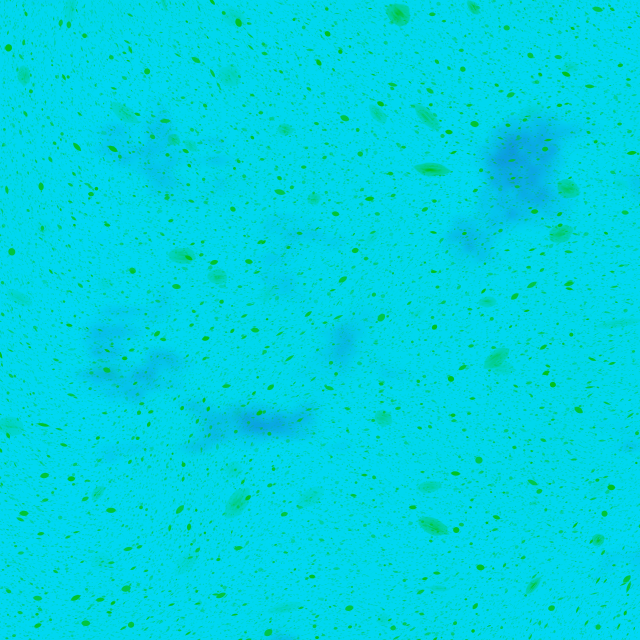
Reproduce this texture procedurally as a Shadertoy shader.

```glsl
// Green grains adrift in cyan water: jittered grid layers of ellipses and lenses,
// from pale large cells to fine dust, all turned along a slowly bending flow.
// Faint ragged blue stains lie underneath.

float hash(vec2 p) {
    return fract(sin(dot(p, vec2(127.1, 311.7))) * 43758.5453);
}

float noise(vec2 p) {
    vec2 i = floor(p), f = fract(p);
    f = f * f * (3.0 - 2.0 * f);
    return mix(mix(hash(i), hash(i + vec2(1, 0)), f.x),
               mix(hash(i + vec2(0, 1)), hash(i + vec2(1, 1)), f.x), f.y);
}

float fbm(vec2 p) {
    float sum = 0.0, weight = 0.5;
    for (int i = 0; i < 4; i++) {
        sum += weight * noise(p);
        p = p * 2.1 + 17.3;
        weight *= 0.5;
    }
    return sum / 0.9375;
}

// Direction of the current: falling at the top, level in the middle, rising below
float flowAngle(vec2 p) {
    return 0.9 - 1.9 * p.y + 2.0 * (noise(p * 3.5 + 4.0) - 0.5);
}

// One layer of grains; opacity holds its least and greatest value.
// core adds a dark streaky heart and a ragged rim.
float grains(vec2 p, float cells, float share, float size, vec2 opacity, float core, float pixel) {
    float clear = 1.0;
    vec2 home = floor(p * cells);
    for (int y = -1; y <= 1; y++)
    for (int x = -1; x <= 1; x++) {
        vec2 id = home + vec2(x, y);
        vec2 seed = id + cells * 1.37;
        if (hash(seed) > share) continue;

        vec2 center = (id + vec2(hash(seed + 11.3), hash(seed + 23.9))) / cells;
        float angle = flowAngle(center) + 1.1 * (hash(seed + 37.1) - 0.5);
        float c = cos(angle), s = sin(angle);
        vec2 q = mat2(c, -s, s, c) * (p - center);

        // Half axes: more slender where the current is strong
        float stretch = hash(seed + 41.7) * (0.4 + noise(center * 4.0 + 9.0));
        float radius = size * mix(0.6, 1.35, pow(hash(seed + 53.3), 1.5));
        vec2 axes = radius * vec2(1.0 + 0.9 * stretch, 1.0 - 0.5 * stretch);
        vec2 u = q / axes;
        float lens = abs(u.y) + u.x * u.x;
        float shape = mix(length(u), lens, 0.7 * stretch);
        shape += core * 0.25 * (noise(u * 2.5 + seed) - 0.5);

        float edge = max(pixel, core * 0.0022);
        float cover = clamp(0.5 - (shape - 1.0) * axes.y / edge, 0.0, 1.0);
        float strength = mix(opacity.x, opacity.y, pow(hash(seed + 67.9), 1.5));
        float streaks = noise(u * vec2(2.0, 6.0) + seed);
        strength *= 1.0 + core * (2.2 * streaks * exp(-4.0 * dot(u, u)) - 0.15);
        clear *= 1.0 - cover * min(strength, 1.0);
    }
    return clear;
}

void mainImage(out vec4 fragColor, in vec2 fragCoord) {
    float pixel = 1.0 / iResolution.y;
    vec2 p = fragCoord * pixel;

    // Water with blue stains
    vec3 water = vec3(0.0, 0.845, 0.965);
    vec3 stainBlue = vec3(0.05, 0.58, 0.88);
    vec3 grainGreen = vec3(0.0, 0.76, 0.1);
    float stain = smoothstep(0.63, 0.92, fbm(p * vec2(5.0, 6.5) + 31.0));
    vec3 color = mix(water, stainBlue, stain * (0.6 + 0.5 * noise(p * 60.0)));

    // Thin green haze
    float clear = 1.0 - 0.055 * fbm(p * 7.0 + 3.0);

    // Pale cells, bold grains, specks and dust
    clear *= grains(p, 9.0, 0.62, 0.0150, vec2(0.06, 0.36), 1.0, pixel);
    clear *= grains(p, 21.0, 0.55, 0.0043, vec2(0.75, 1.0), 0.0, pixel);
    clear *= grains(p, 43.0, 0.60, 0.0025, vec2(0.25, 1.0), 0.0, pixel);
    clear *= grains(p, 91.0, 0.50, 0.0016, vec2(0.12, 0.75), 0.0, pixel);
    clear *= grains(p, 256.0, 0.70, 0.0012, vec2(0.02, 0.36), 0.0, pixel);

    fragColor = vec4(mix(grainGreen, color, clear), 1.0);
}
```
